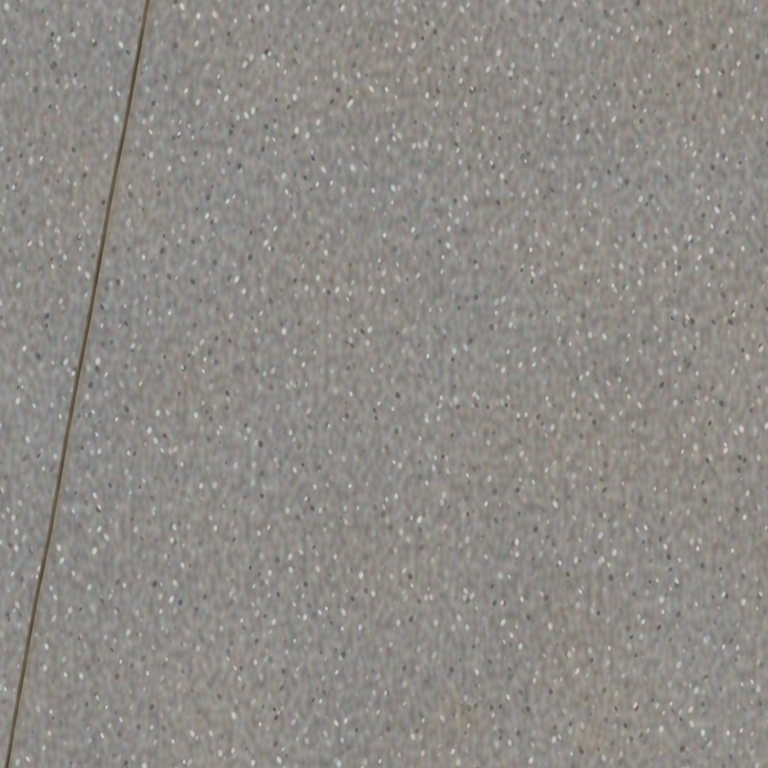
Reproduce this texture procedurally as a three.js fragment shader.

```glsl
varying vec2 vUv;

// Stone body
const vec3 BASE = vec3(0.556, 0.542, 0.526);
const vec3 WARM_SHIFT = vec3(0.55, 0.0, -0.65);
const vec3 PINK_SHIFT = vec3(0.4, -0.5, 0.25);
const vec2 FINE_FREQ = vec2(135.0, 78.0);
const vec2 MID_FREQ = vec2(62.0, 40.0);
const float FINE_AMP = 0.095;
const float MID_AMP = 0.045;
const float BROAD_AMP = 0.022;
const float TINT_AMP = 0.05;

// Grains: cells per canvas, half size, share of filled cells
const vec3 PALE = vec3(0.83, 0.83, 0.82);
const vec3 DARK = vec3(0.31, 0.30, 0.29);
const vec2 PALE_GRID = vec2(66.0, 48.0);
const vec2 DARK_GRID = vec2(57.0, 41.0);
const vec2 PALE_SIZE = vec2(0.0034, 0.0051);
const vec2 DARK_SIZE = vec2(0.0035, 0.0048);
const float PALE_FILL = 0.72;
const float DARK_FILL = 0.62;

// Joint and stains
const float JOINT_FOOT = 0.007;
const float JOINT_SLOPE = 0.185;
const float JOINT_HALF = 0.0025;
const float SHOULDER_WIDTH = 0.011;
const vec3 JOINT_BROWN = vec3(0.40, 0.355, 0.305);
const vec3 JOINT_SHADE = vec3(0.27, 0.24, 0.21);
const vec3 SHOULDER_TAN = vec3(0.535, 0.505, 0.445);
const vec3 STAIN_TAN = vec3(0.61, 0.545, 0.47);

vec3 hash3(vec2 p) {
  vec3 q = fract(p.xyx * vec3(0.1031, 0.1030, 0.0973));
  q += dot(q, q.yxz + 33.33);
  return fract((q.xxy + q.yzz) * q.zyx);
}

float cornerSlope(vec2 cell, vec2 offset) {
  float angle = 6.2832 * hash3(cell).x;
  return dot(vec2(cos(angle), sin(angle)), offset);
}

float gradientNoise(vec2 p) {
  vec2 i = floor(p);
  vec2 f = p - i;
  vec2 u = f * f * f * (f * (f * 6.0 - 15.0) + 10.0);
  vec2 e = vec2(1.0, 0.0);
  float low = mix(cornerSlope(i, f), cornerSlope(i + e.xy, f - e.xy), u.x);
  float high = mix(cornerSlope(i + e.yx, f - e.yx), cornerSlope(i + e.xx, f - e.xx), u.x);
  return mix(low, high, u.y);
}

// Strength of scattered upright grains, most of them faint
float grains(vec2 uv, vec2 grid, vec2 size, float fill, float seed) {
  vec2 home = floor(uv * grid);
  float strength = 0.0;
  for (int y = -1; y <= 1; y++) {
    for (int x = -1; x <= 1; x++) {
      vec2 cell = home + vec2(float(x), float(y));
      vec3 place = hash3(cell + seed);
      vec3 look = hash3(cell + seed + 211.0);
      vec2 d = uv - (cell + place.xy) / grid;
      d.x += d.y * (look.z - 0.5) * 0.7;
      float r = length(d / (size * mix(0.65, 1.15, look.x)));
      float power = mix(0.16, 1.0, look.y * look.y) * step(place.z, fill);
      strength = max(strength, power * (1.0 - smoothstep(0.25, 1.25, r)));
    }
  }
  return strength;
}

float stain(vec2 uv, vec2 center, vec2 size) {
  float ragged = 0.6 * gradientNoise(uv * 45.0);
  return 1.0 - smoothstep(0.2, 1.2, length((uv - center) / size) + ragged);
}

void main() {
  vec2 uv = vUv;

  // Mottled body with small and broad shifts of tint
  float tone = FINE_AMP * gradientNoise(uv * FINE_FREQ)
    + MID_AMP * gradientNoise(uv * MID_FREQ + 37.0)
    + BROAD_AMP * gradientNoise(uv * 5.0 + 11.0);
  float warmth = TINT_AMP * gradientNoise(uv * vec2(95.0, 62.0) + 71.0)
    + 0.025 * gradientNoise(uv * 6.0 + 53.0) + 0.016 * (uv.x - 0.5);
  float pink = TINT_AMP * gradientNoise(uv * vec2(80.0, 55.0) + 140.0);
  vec3 color = BASE + tone + WARM_SHIFT * warmth + PINK_SHIFT * pink;

  // Tan stains near the foot
  float stains = max(stain(uv, vec2(0.60, 0.07), vec2(0.035, 0.025)),
    stain(uv, vec2(0.775, 0.035), vec2(0.033, 0.022)));
  color = mix(color, STAIN_TAN + tone, 0.4 * stains);

  // Dark and pale grains
  vec3 grainTint = 1.5 * (WARM_SHIFT * warmth + PINK_SHIFT * pink);
  float dark = grains(uv, DARK_GRID, DARK_SIZE, DARK_FILL, 17.0);
  float pale = grains(uv, PALE_GRID, PALE_SIZE, PALE_FILL, 83.0);
  color = mix(color, DARK + grainTint, 0.75 * dark);
  color = mix(color, PALE + grainTint, 0.88 * pale);

  // Slanted joint: tan shoulder, brown groove, uneven shaded side
  float wobble = 0.0022 * gradientNoise(vec2(uv.y * 9.0, 3.5));
  float side = uv.x - JOINT_FOOT - JOINT_SLOPE * uv.y - wobble;
  float shoulder = smoothstep(-0.005, -0.001, side)
    * (1.0 - smoothstep(0.5 * SHOULDER_WIDTH, 1.2 * SHOULDER_WIDTH, side));
  color = mix(color, SHOULDER_TAN + 0.6 * tone, 0.75 * shoulder);
  float groove = 1.0 - smoothstep(0.5 * JOINT_HALF, 1.5 * JOINT_HALF, abs(side));
  color = mix(color, JOINT_BROWN + 0.5 * tone, 0.9 * groove);
  float uneven = clamp(0.55 + 0.9 * gradientNoise(vec2(uv.y * 24.0, 8.3)), 0.1, 1.0);
  float shade = 1.0 - smoothstep(0.0, JOINT_HALF, abs(side - 0.4 * JOINT_HALF));
  color = mix(color, JOINT_SHADE, uneven * shade);

  gl_FragColor = vec4(color, 1.0);
}
```
